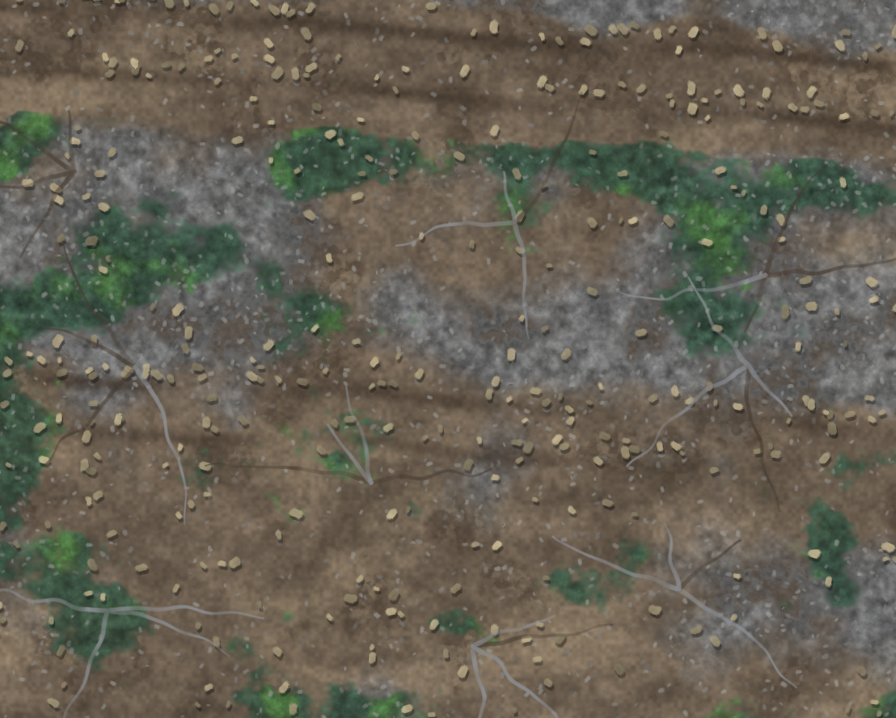
Give the GLSL for this texture, as a Shadertoy shader.

```glsl
#define BROWN vec3(0.43, 0.375, 0.315)
#define DARK_SOIL vec3(0.27, 0.225, 0.185)
#define LITTER vec3(0.42, 0.43, 0.44)
#define SAND vec3(0.57, 0.50, 0.41)
#define STONE vec3(0.69, 0.64, 0.51)
#define CHIP vec3(0.57, 0.57, 0.56)
#define DARK_GREEN vec3(0.19, 0.30, 0.235)
#define GRASS vec3(0.25, 0.42, 0.22)
#define TWIG vec3(0.56, 0.57, 0.59)
#define ROWS vec4(1.018, 0.932, 0.508, 0.437)
#define SLOPE 0.07
#define SOFT 0.0022

float hash(vec2 p) {
    vec3 q = fract(p.xyx * vec3(0.1031, 0.1030, 0.0973));
    q += dot(q, q.yzx + 33.33);
    return fract((q.x + q.y) * q.z);
}

float noise(vec2 p) {
    vec2 i = floor(p), f = fract(p);
    f = f * f * (3.0 - 2.0 * f);
    return mix(mix(hash(i), hash(i + vec2(1, 0)), f.x),
               mix(hash(i + vec2(0, 1)), hash(i + 1.0), f.x), f.y);
}

float fbm(vec2 p) {
    float sum = 0.0, amp = 0.5;
    for (int i = 0; i < 5; i++) {
        sum += amp * noise(p);
        p = mat2(1.6, 1.2, -1.2, 1.6) * p + 17.3;
        amp *= 0.5;
    }
    return sum;
}

mat2 rotation(float a) {
    return mat2(cos(a), -sin(a), sin(a), cos(a));
}

// Coordinate across the gently tilted furrows
float across(vec2 p) {
    return p.y + SLOPE * p.x + 0.022 * (noise(p * vec2(4.0, 2.0)) - 0.5);
}

float rowBand(float v, float width) {
    vec4 d = (v - ROWS) / width;
    return min(dot(exp(-d * d), vec4(1.0, 1.0, 0.9, 0.65)), 1.0);
}

// Share of litter against bare soil
float litterZone(vec2 p, float v) {
    float middle = smoothstep(0.50, 0.56, v) * (1.0 - smoothstep(0.82, 0.88, v));
    float zone = 0.28 + 0.42 * middle + 0.5 * smoothstep(1.02, 1.05, v);
    zone -= 0.25 * smoothstep(0.85, 0.90, v) * (1.0 - smoothstep(1.0, 1.03, v));
    zone += 0.14 * (p.x - 0.6);
    return smoothstep(-0.22, 0.22, zone - 0.47 + 1.5 * (fbm(p * 6.0 + 4.0) - 0.48));
}

// Scattered angular fragments: x = coverage, y = brightness
vec2 fragments(vec2 p, float cell, float base, float rowGain, float seed) {
    vec2 id = floor(p / cell), result = vec2(0.0, 1.0);
    for (int k = 0; k < 9; k++) {
        vec2 c = id + vec2(k % 3, k / 3) - 1.0;
        float h = hash(c + seed);
        vec2 jitter = vec2(hash(c + seed + 7.1), hash(c + seed + 19.7));
        vec2 centre = (c + jitter) * cell;
        float chance = base * (0.3 + 1.4 * noise(centre * 9.0))
                     + rowGain * rowBand(across(centre), 0.015) * noise(centre * 17.0 + 5.0);
        if (h > chance) continue;
        float size = cell * mix(0.20, 0.44, hash(c + seed + 31.0));
        vec2 q = rotation(6.28 * hash(c + seed + 43.0)) * (p - centre);
        q = abs(q + 0.35 * size * (noise(p * 0.9 / size) - 0.5));
        float d = max(max(q.x, q.y * 1.6), (q.x + q.y) * 0.8) - size;
        float cover = 1.0 - smoothstep(-SOFT, SOFT, d);
        if (cover > result.x) result = vec2(cover, mix(0.72, 1.12, jitter.x));
    }
    return result;
}

// Bare branching twigs: x = pale coverage, y = dark coverage
vec2 twigs(vec2 p) {
    vec2 cover = vec2(0.0);
    for (int i = 0; i < 9; i++) {
        vec2 g = vec2(i % 3, i / 3);
        vec2 centre = (g + 0.15 + 0.7 * vec2(hash(g + 3.0), hash(g + 9.0))) * vec2(0.42, 0.27);
        for (int j = 0; j < 4; j++) {
            vec2 s = vec2(i * 4 + j, 57.0);
            float len = mix(0.07, 0.23, hash(s));
            vec2 q = rotation(6.28 * hash(s + 11.0)) * (p - centre);
            float x = clamp(q.x, 0.0, len);
            q.y -= 3.0 * (hash(s + 23.0) - 0.5) * x * x;
            q.y -= 0.014 * (noise(vec2(x * 28.0, s.x)) - 0.5) * min(x * 20.0, 1.0);
            float width = mix(0.0028, 0.0008, x / len);
            float line = 1.0 - smoothstep(width - 0.001, width + SOFT, length(vec2(q.x - x, q.y)));
            line *= 0.35 + 0.5 * noise(vec2(x * 45.0, s.x + 5.0));
            if (hash(s + 37.0) < 0.75) cover.x = max(cover.x, line);
            else cover.y = max(cover.y, line);
        }
    }
    return cover;
}

void mainImage(out vec4 fragColor, in vec2 fragCoord) {
    vec2 p = fragCoord / iResolution.y;
    float v = across(p);
    float litter = litterZone(p, v);
    float fine = fbm(p * 75.0), crumbs = noise(p * 170.0 + 8.0);

    // Soil, sandy patches, dark clods and grey litter
    vec3 col = BROWN * (0.76 + 0.48 * fbm(p * vec2(14.0, 26.0)));
    float sandy = smoothstep(0.53, 0.72, fbm(p * vec2(4.0, 8.0) + 31.0) + 0.12 * smoothstep(0.3, 0.1, v));
    col = mix(col, SAND, 0.7 * sandy);
    col = mix(col, LITTER * (0.65 + 0.7 * fine), 0.85 * litter);
    float clods = smoothstep(0.52, 0.68, fbm(p * 11.0 + 50.0)) * smoothstep(0.32, 0.6, fine);
    col = mix(col, DARK_SOIL, 0.65 * clods);

    // Shaded ruts beside the stone rows
    float rut = rowBand(v + 0.023, 0.011) * smoothstep(0.2, 0.6, noise(p * vec2(7.0, 14.0)));
    col = mix(col, DARK_SOIL, 0.75 * rut);

    // Green growth, absent from the ploughed upper strip
    float growth = fbm(p * vec2(7.0, 9.0) + 73.0) + 0.14 * (fine - 0.5);
    growth += 0.06 * smoothstep(0.52, 0.6, v) - 0.4 * smoothstep(0.84, 0.89, v);
    float green = smoothstep(0.56, 0.67, growth);
    float fresh = smoothstep(0.48, 0.66, fbm(p * 13.0 + 90.0));
    col = mix(col, mix(DARK_GREEN, GRASS, fresh) * (0.65 + 0.7 * fine), 0.85 * green);

    // Grain
    col *= 0.78 + 0.28 * fine + 0.17 * crumbs;

    // Grey chips, then pale stones with small shadows
    vec2 chip = fragments(p, 0.0105, 0.12 + 0.16 * litter, 0.25, 120.0);
    col = mix(col, CHIP * chip.y, 0.6 * chip.x);
    vec2 shadow = fragments(p + vec2(-0.002, 0.005), 0.021, 0.085, 0.95, 210.0);
    col *= 1.0 - 0.35 * shadow.x;
    vec2 stone = fragments(p, 0.021, 0.085, 0.95, 210.0);
    col = mix(col, STONE * stone.y * (0.85 + 0.3 * fine), 0.85 * stone.x);

    // Twigs
    vec2 twig = twigs(p);
    col = mix(col, DARK_SOIL, 0.8 * twig.y);
    col = mix(col, TWIG, twig.x);
    fragColor = vec4(col, 1.0);
}
```
